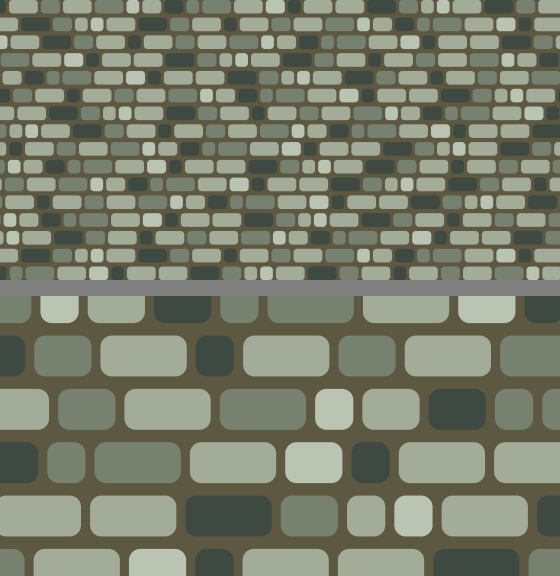
Top, the full canvas; bottom, a detail of the centre.
A WebGL 1 fragment shader for this pattern:

```glsl
precision highp float;
// Sixteen courses of rounded stone bricks in four grey-greens on brown mortar.

uniform vec2 u_resolution;

// Lengths are fractions of the canvas height.
const float COURSE_PITCH = 0.0635;
const float COURSES_ABOVE_MIDDLE = 8.0;
const vec2 JOINT = vec2(0.0108, 0.0148);
const float CORNER_RADIUS = 0.0135;
const float SHORT_CELL = 0.0563;
const float MEDIUM_CELL = 0.0789;
const float LONG_CELL = 0.1135;
const float SEQUENCE_LENGTH = 6.0 * SHORT_CELL + 6.0 * MEDIUM_CELL + 11.0 * LONG_CELL;

const vec3 MORTAR = vec3(0.36, 0.345, 0.255);
const vec3 DARK = vec3(0.245, 0.285, 0.26);
const vec3 MID = vec3(0.465, 0.505, 0.435);
const vec3 LIGHT = vec3(0.64, 0.67, 0.60);
const vec3 PALE = vec3(0.73, 0.77, 0.70);

// Where the brick sequence starts in each course, top to bottom.
const mat4 COURSE_STARTS = mat4(
    1.306, 0.070, 1.787, 0.586,
    0.807, 1.569, 0.170, 1.896,
    1.363, 0.882, 1.177, 1.462,
    0.867, 1.829, 0.070, 0.675);

// Brick codes are 4 * size + tone; a negative code is an empty slot.
const mat4 SEQUENCE_HEAD = mat4(
    8.0, 5.0, 2.0, 3.0,
    10.0, 8.0, 5.0, 10.0,
    0.0, 10.0, 5.0, 10.0,
    9.0, 3.0, 6.0, 4.0);
const mat4 SEQUENCE_TAIL = mat4(
    1.0, 9.0, 10.0, 7.0,
    0.0, 10.0, 10.0, -1.0,
    -1.0, -1.0, -1.0, -1.0,
    -1.0, -1.0, -1.0, -1.0);

float courseStart(float course) {
    float start = 0.0;
    for (int i = 0; i < 4; i++) {
        for (int j = 0; j < 4; j++) {
            if (abs(float(4 * i + j) - course) < 0.5) start = COURSE_STARTS[i][j];
        }
    }
    return start;
}

float cellWidth(float code) {
    if (code < 0.0) return 0.0;
    if (code < 3.5) return SHORT_CELL;
    return code < 7.5 ? MEDIUM_CELL : LONG_CELL;
}

vec3 stoneColor(float code) {
    float tone = mod(code + 0.5, 4.0);
    if (tone < 1.0) return DARK;
    if (tone < 2.0) return MID;
    return tone < 3.0 ? LIGHT : PALE;
}

// Walks along the codes; brick receives left edge, width and code of the cell at x.
void findBrick(mat4 codes, float x, inout float left, inout vec3 brick) {
    for (int i = 0; i < 4; i++) {
        for (int j = 0; j < 4; j++) {
            float width = cellWidth(codes[i][j]);
            if (x >= left && x < left + width) brick = vec3(left, width, codes[i][j]);
            left += width;
        }
    }
}

float roundedBox(vec2 p, vec2 halfSize, float radius) {
    vec2 q = abs(p) - halfSize + radius;
    return length(max(q, 0.0)) + min(max(q.x, q.y), 0.0) - radius;
}

void main() {
    float pixel = 1.0 / u_resolution.y;
    vec2 p = gl_FragCoord.xy * pixel;

    // Course and position along its repeating sequence.
    float depth = (0.5 - p.y) / COURSE_PITCH + COURSES_ABOVE_MIDDLE;
    float course = floor(depth);
    float along = mod(p.x - courseStart(course), SEQUENCE_LENGTH);

    float left = 0.0;
    vec3 brick = vec3(0.0, LONG_CELL, 0.0);
    findBrick(SEQUENCE_HEAD, along, left, brick);
    findBrick(SEQUENCE_TAIL, along, left, brick);

    // Rounded stone inside its cell.
    vec2 local = vec2(along - brick.x - 0.5 * brick.y, (fract(depth) - 0.5) * COURSE_PITCH);
    vec2 halfSize = 0.5 * (vec2(brick.y, COURSE_PITCH) - JOINT);
    float edge = roundedBox(local, halfSize, CORNER_RADIUS);
    float coverage = clamp(0.5 - edge / pixel, 0.0, 1.0);

    gl_FragColor = vec4(mix(MORTAR, stoneColor(brick.z), coverage), 1.0);
}
```
